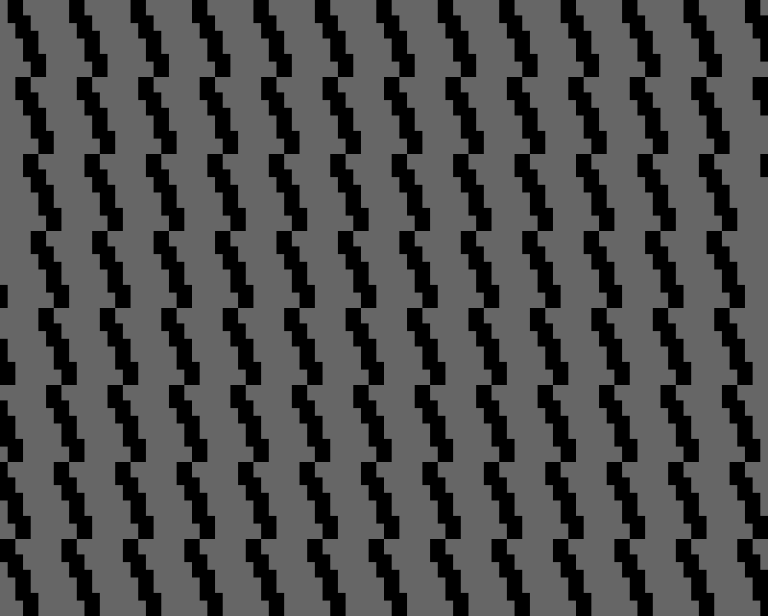
A WebGL 1 fragment shader for this pattern:

```glsl
precision highp float;
// Stair-stepped black slanted strokes on grey, each row of strokes shifted one cell to the right.

uniform vec2 u_resolution;

const vec2 GRID = vec2(100.0, 80.0);   // cells across and down the canvas
const vec2 TILE = vec2(8.0, 10.0);     // cells per repeat
const float FIRST_COLUMN = 1.0;        // left cell of the first stroke in the top row
const float ROW_SHIFT = 1.0;           // cells moved right per row of tiles
const float SLANT = 0.4;               // cells moved right per cell down
const float LEFT_ROUNDING = 0.05;      // rounding offsets set where each side steps
const float RIGHT_ROUNDING = 1.5;
const float LAST_COLUMN = 4.0;         // rightmost cell of a stroke
const vec3 GROUND = vec3(0.4);
const vec3 INK = vec3(0.0);

// 1 if the cell belongs to a stroke, else 0; rows count from the top
float strokeCell(vec2 cell) {
  vec2 center = cell + 0.5;
  float tileRow = floor(center.y / TILE.y);
  float row = floor(center.y - tileRow * TILE.y);
  float column = mod(center.x - FIRST_COLUMN - ROW_SHIFT * tileRow, TILE.x);

  // Both sides follow the same slanted line, rounded to whole cells
  float left = floor(SLANT * row + LEFT_ROUNDING);
  float right = min(floor(SLANT * row + RIGHT_ROUNDING), LAST_COLUMN) + 1.0;
  return step(left, column) * step(column, right);
}

void main() {
  vec2 uv = gl_FragCoord.xy / u_resolution;
  vec2 p = vec2(uv.x, 1.0 - uv.y) * GRID;
  vec2 pixelSize = GRID / u_resolution;

  // Blend the four cells around the nearest corner by their share of the pixel
  vec2 corner = floor(p + 0.5);
  vec2 share = clamp((p - corner) / pixelSize + 0.5, 0.0, 1.0);
  float above = mix(strokeCell(corner - 1.0),
                    strokeCell(corner - vec2(0.0, 1.0)), share.x);
  float below = mix(strokeCell(corner - vec2(1.0, 0.0)),
                    strokeCell(corner), share.x);
  float coverage = mix(above, below, share.y);

  gl_FragColor = vec4(mix(GROUND, INK, coverage), 1.0);
}
```
